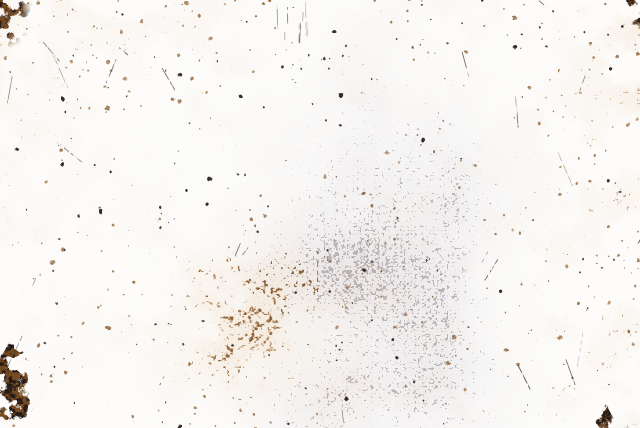
A Shadertoy shader for this texture:

```glsl
// Weathered white enamel: a pale ground with a grainy grey and tan haze,
// rust flecks gathering at the borders, dark chips and hairline scratches.
// Soft blobs set the density of each layer; thresholded noise draws its grains.

const vec3 PAPER = vec3(0.992, 0.990, 0.984);
const vec3 LILAC = vec3(0.885, 0.870, 0.885);
const vec3 CREAM = vec3(0.955, 0.905, 0.845);
const vec3 GREY  = vec3(0.56, 0.53, 0.54);
const vec3 TAN   = vec3(0.76, 0.61, 0.45);
const vec3 RUST  = vec3(0.46, 0.29, 0.13);
const vec3 CHIP  = vec3(0.15, 0.11, 0.09);

float hash(vec2 p) {
    return fract(sin(dot(p, vec2(127.1, 311.7))) * 43758.5453);
}

vec2 hash2(vec2 p) {
    return vec2(hash(p), hash(p + 37.7));
}

float noise(vec2 p) {
    vec2 i = floor(p), f = fract(p);
    f = f * f * (3.0 - 2.0 * f);
    return mix(mix(hash(i), hash(i + vec2(1, 0)), f.x),
               mix(hash(i + vec2(0, 1)), hash(i + vec2(1, 1)), f.x), f.y);
}

float fbm(vec2 p) {
    float sum = 0.0, amp = 0.5;
    for (int i = 0; i < 5; i++) {
        sum += amp * noise(p);
        p = mat2(1.6, 1.2, -1.2, 1.6) * p + 11.3;
        amp *= 0.5;
    }
    return sum / 0.97;
}

// Soft elliptical density around a centre
float blob(vec2 p, vec2 centre, vec2 radius) {
    vec2 d = (p - centre) / radius;
    return exp(-dot(d, d));
}

// Grains that cover more of the surface as the amount rises
float stipple(float grain, float amount) {
    float edge = 0.90 - 0.55 * amount;
    return smoothstep(edge, edge + 0.16, grain);
}

// Irregular round chips, one candidate per cell, clustered by noise
float chips(vec2 p, float cells, float chance, float size, float px) {
    vec2 q = p * cells, home = floor(q);
    float cover = 0.0;
    for (int y = -1; y <= 1; y++)
    for (int x = -1; x <= 1; x++) {
        vec2 id = home + vec2(x, y);
        float odds = chance * smoothstep(0.25, 0.8, noise(id * 0.31 + cells));
        if (hash(id + cells) > odds) continue;
        vec2 d = (q - id - hash2(id + 5.1)) / cells;
        d.x *= mix(0.75, 1.4, hash(id + 9.2));
        float r = size * mix(0.35, 1.0, pow(hash(id + 3.3), 2.0));
        float dist = length(d) - r * (0.6 + 0.8 * noise(p * 1.3 / size));
        cover = max(cover, 1.0 - smoothstep(-px, px, dist));
    }
    return cover;
}

float segment(vec2 p, vec2 a, vec2 dir, float len) {
    float t = clamp(dot(p - a, dir), 0.0, len);
    return length(p - a - dir * t);
}

// Broken hairlines inside a box, leaning up to a given angle off vertical
float scratches(vec2 p, vec2 corner, vec2 box, int count, float lean, float len, float px) {
    float cover = 0.0;
    for (int i = 0; i < count; i++) {
        vec2 seed = vec2(float(i) + 0.5, lean * 17.0);
        vec2 start = corner + box * hash2(seed);
        float angle = lean * (2.0 * hash(seed + 2.3) - 1.0);
        float reach = len * mix(0.2, 1.0, hash(seed + 4.7));
        float dist = segment(p, start, vec2(sin(angle), cos(angle)), reach);
        float line = 1.0 - smoothstep(0.0, 0.0008 + px, dist);
        cover = max(cover, line * mix(0.25, 0.9, hash(seed + 8.1)));
    }
    return cover * smoothstep(0.2, 0.55, noise(p * vec2(190.0, 110.0)));
}

void mainImage(out vec4 fragColor, in vec2 fragCoord) {
    float px = 0.7 / iResolution.y;
    vec2 p = fragCoord / iResolution.y;
    float right = iResolution.x / iResolution.y;
    float cloud = smoothstep(0.22, 0.72, fbm(p * 6.0));
    float patches = smoothstep(0.40, 0.70, fbm(p * 13.0 + 4.0));
    float grain = 0.65 * noise(p * 310.0) + 0.35 * noise(p * 170.0 + 7.0);
    float clump = 0.6 * noise(p * 120.0 + 3.0) + 0.4 * noise(p * 260.0);

    // Density of the grey haze, its sooty core, the tan stain and border rust
    float haze = blob(p, vec2(0.93, 0.58), vec2(0.20, 0.16))
               + blob(p, vec2(0.98, 0.27), vec2(0.18, 0.24))
               + blob(p, vec2(0.86, 0.02), vec2(0.26, 0.13))
               + 0.35 * blob(p, vec2(0.80, 0.60), vec2(0.30, 0.40));
    haze = min(haze, 1.0) * mix(0.45, 1.0, cloud);
    float soot = blob(p, vec2(0.76, 0.36), vec2(0.16, 0.10)) * mix(0.5, 1.0, cloud);
    float stain = blob(p, vec2(0.66, 0.15), vec2(0.17, 0.09))
                + 0.8 * blob(p, vec2(0.56, 0.29), vec2(0.17, 0.15))
                + 0.6 * blob(p, vec2(0.80, 0.31), vec2(0.15, 0.07));
    float border = exp(-(right - p.x) * 7.0) + 0.5 * exp(-p.x * 9.0)
                 + 0.5 * blob(p, vec2(0.2, 1.0), vec2(0.3, 0.2));
    float corner = blob(p, vec2(0.0, 0.08), vec2(0.07, 0.13))
                 + 0.7 * blob(p, vec2(0.0, 0.97), vec2(0.06, 0.07))
                 + 0.7 * blob(p, vec2(right, 0.99), vec2(0.06, 0.05))
                 + 0.7 * blob(p, vec2(right - 0.06, 0.03), vec2(0.06, 0.04));
    float warm = min(stain * mix(0.4, 1.0, patches) + 0.65 * border * patches, 1.0);

    // Smooth tints, then grain
    vec3 col = mix(PAPER, LILAC, 0.50 * haze + 0.45 * soot);
    col = mix(col, CREAM, 0.60 * warm + 0.12 * patches * cloud);
    col = mix(col, GREY, 0.55 * stipple(grain, 0.55 * haze + 0.45 * soot));
    col = mix(col, TAN, 0.75 * stipple(clump, 0.58 * warm + 0.10 * patches));
    col = mix(col, RUST, 0.75 * stipple(clump, 0.45 * stain * patches + 0.28 * soot));

    // Rust crusts in the corners and small scattered flecks
    float crust = smoothstep(0.62, 0.70, fbm(p * 34.0) + 0.30 * corner - 0.12 * (1.0 - corner));
    col = mix(col, mix(RUST, CHIP, smoothstep(0.4, 0.7, clump)), crust * smoothstep(0.1, 0.4, corner));
    col = mix(col, mix(TAN, RUST, clump), 0.85 * chips(p, 34.0, 0.22 + 0.35 * border, 0.0050, px));

    // Dark chips and scratches
    col = mix(col, CHIP, 0.92 * chips(p, 13.0, 0.42, 0.0062, px));
    col = mix(col, CHIP, 0.80 * chips(p, 42.0, 0.13, 0.0028, px));
    float marks = scratches(p, vec2(0.0), vec2(right, 1.0), 26, 0.9, 0.09, px);
    marks = max(marks, scratches(p, vec2(0.64, 0.90), vec2(0.08, 0.06), 9, 0.04, 0.06, px));
    col = mix(col, CHIP, 0.75 * marks);

    fragColor = vec4(col, 1.0);
}
```
